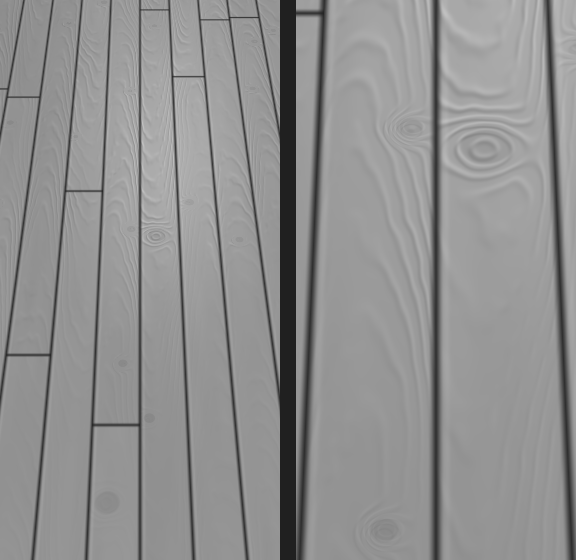
Left, the full canvas; right, a detail of the centre.
Write a WebGL 2 fragment shader that draws this texture.

```glsl
#version 300 es
precision highp float;

uniform vec2 u_resolution;
out vec4 outColor;

#define NEAR_WIDTH 0.1917
#define FAR_WIDTH 0.1036
#define DEPTH_SCALE 4.098
#define SEAM_HALF 0.062
#define RING_BEND 9.0
#define RING_RATE 1.1
#define RELIEF 0.075
#define KNOT_CELL 4.5
#define BASE_TONE 0.575
#define SEAM_TONE 0.13
#define LARGE_KNOT_FAR vec3(0.442, 29.16, 0.31)
#define LARGE_KNOT_NEAR vec3(-0.638, 22.44, 0.32)

// Depth of the butt joint in each column, left to right
const float JOINTS[10] = float[10](34.85, 34.47, 25.70, 30.66, 24.04,
                                   38.97, 35.43, 38.40, 38.53, 60.0);

float hash(vec2 p) {
  vec3 q = fract(vec3(p.xyx) * 0.1031);
  q += dot(q, q.yzx + 33.33);
  return fract((q.x + q.y) * q.z);
}

float noise(vec2 p) {
  vec2 i = floor(p), f = fract(p);
  f = f * f * (3.0 - 2.0 * f);
  return mix(mix(hash(i), hash(i + vec2(1, 0)), f.x),
             mix(hash(i + vec2(0, 1)), hash(i + vec2(1, 1)), f.x), f.y);
}

// x: ring displacement around a knot, y: mask of its core
vec2 knot(vec2 p, vec3 k) {
  float d = length((p - k.xy) * vec2(1.0, 1.1)) / k.z;
  return vec2(4.5 * exp(-d * d * 0.8), 1.0 - smoothstep(0.65, 0.85, d));
}

// Large knots plus small ones scattered along every column
vec2 knots(vec2 p, float column) {
  vec2 sum = vec2(0.0);
  if (column == 0.0) sum += knot(p, LARGE_KNOT_FAR);
  if (column == -1.0) sum += knot(p, LARGE_KNOT_NEAR);
  float cell = floor(p.y / KNOT_CELL);
  for (float i = -1.0; i <= 1.0; i++) {
    vec2 id = vec2(column + 20.0, cell + i);
    if (hash(id + 3.7) < 0.5) continue;
    float side = column + mix(0.15, 0.85, hash(id + 11.3));
    float depth = (cell + i + mix(0.2, 0.8, hash(id + 29.1))) * KNOT_CELL;
    sum += knot(p, vec3(side, depth, mix(0.09, 0.17, hash(id + 47.9))));
  }
  return sum;
}

// Growth ring count: long arches bent around the knots
float rings(vec2 p, float column, float seed) {
  float across = p.x - column - mix(0.3, 0.7, hash(vec2(seed, 5.0)));
  float way = hash(vec2(seed, 9.0)) < 0.5 ? -1.0 : 1.0;
  float warp = 3.0 * noise(vec2(p.x * 1.6, p.y * 0.4) + seed * 7.3);
  warp += 0.25 * noise(p * vec2(9.0, 5.0) + seed);
  return RING_BEND * across * across + way * RING_RATE * p.y + warp
       + knots(p, column).x;
}

// Raised narrow ridge once per ring
float ridge(float phase) {
  return pow(0.5 + 0.5 * cos(6.28318 * phase), 3.0);
}

void main() {
  vec2 uv = gl_FragCoord.xy / u_resolution;

  // Floor coordinates in plank widths
  float plankWidth = mix(NEAR_WIDTH, FAR_WIDTH, uv.y);
  vec2 p = vec2((uv.x - 0.5) / plankWidth, DEPTH_SCALE / plankWidth);
  vec2 pixel = vec2(1.0 / (u_resolution.x * plankWidth),
      p.y * (NEAR_WIDTH - FAR_WIDTH) / (plankWidth * u_resolution.y));

  float column = floor(p.x);
  float joint = JOINTS[int(clamp(column + 5.0, 0.0, 9.0))];
  float seed = (column + 6.0) * 2.0 + step(joint, p.y);

  // Broad sheen and slight tone change between planks
  vec2 glow = (uv - vec2(0.60, 0.73)) / vec2(0.28, 0.25);
  float sheen = exp(-dot(glow, glow));
  float tone = BASE_TONE + 0.105 * sheen;
  tone += 0.018 * (hash(vec2(seed, 2.0)) - 0.5);
  tone += 0.014 * (noise(p * vec2(5.0, 0.7) + seed) - 0.5);
  tone -= 0.025 * smoothstep(0.35, 0.0, uv.x) * smoothstep(0.5, 1.0, uv.y);

  // Embossed grain, faded where it is too fine or too near
  float phase = rings(p, column, seed);
  float lifted = rings(p + vec2(0.02, 0.05), column, seed);
  float relief = ridge(phase) - ridge(lifted);
  float fade = 1.0 - smoothstep(0.25, 0.7, fwidth(phase));
  float patches = smoothstep(0.2, 0.7, noise(p * vec2(1.3, 0.5) + seed * 3.1));
  float strength = mix(0.22, 1.0, smoothstep(0.2, 0.65, uv.y));
  tone += RELIEF * relief * fade * strength * mix(0.35, 1.0, patches)
        * (0.6 + 0.6 * sheen);
  tone -= 0.035 * min(knots(p, column).y, 1.0);

  // Bevelled gaps between planks and at their ends
  float local = p.x - column;
  float sideGap = min(local, 1.0 - local);
  float endGap = abs(p.y - joint);
  float sideWood = smoothstep(-0.015 - 0.3 * pixel.x, SEAM_HALF + 0.3 * pixel.x, sideGap);
  float endWood = smoothstep(-0.015 - 0.3 * pixel.y, SEAM_HALF + 0.3 * pixel.y, endGap);
  float rim = (local - 0.085) / 0.025;
  tone += 0.03 * exp(-rim * rim);
  tone = mix(SEAM_TONE, tone, sideWood * endWood);

  outColor = vec4(vec3(tone), 1.0);
}
```
